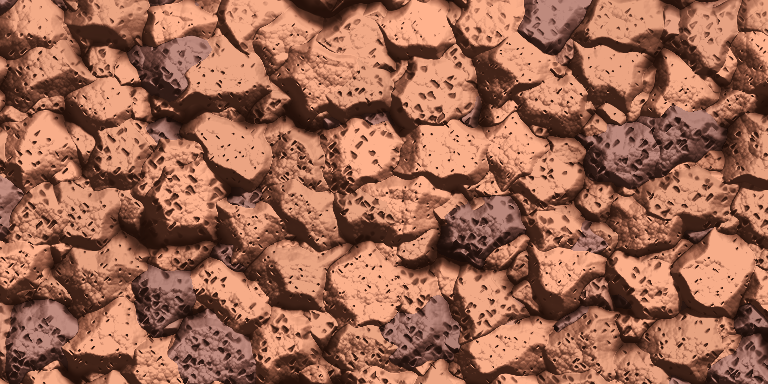
A Shadertoy shader for this texture:

```glsl
const float TAU = 6.2831853;
const float ROCKS_PER_HEIGHT = 5.8;
const vec3 SHADOW_BROWN = vec3(0.12, 0.05, 0.025);
const vec3 CLAY = vec3(0.60, 0.36, 0.27);
const vec3 SUNLIT_PEACH = vec3(0.96, 0.67, 0.53);
const vec3 VIOLET_TINT = vec3(0.77, 0.80, 0.92);

float hash(vec2 cell) {
    vec3 q = fract(cell.xyx * 0.1031);
    q += dot(q, q.yzx + 33.33);
    return fract((q.x + q.y) * q.z);
}

vec2 hash2(vec2 cell) {
    return vec2(hash(cell), hash(cell + 71.3));
}

float smoothMin(float a, float b, float k) {
    float h = max(k - abs(a - b), 0.0) / k;
    return min(a, b) - h * h * k * 0.25;
}

// Cellular noise: distance to the nearest point and that point's id
vec2 cellular(vec2 p) {
    vec2 base = floor(p), nearest = vec2(9.0, 0.0);
    for (int y = -1; y <= 1; y++)
    for (int x = -1; x <= 1; x++) {
        vec2 cell = base + vec2(x, y);
        vec2 jitter = hash2(cell);
        float d = length(cell + jitter - p);
        if (d < nearest.x) nearest = vec2(d, fract(jitter.x * 37.0 + jitter.y));
    }
    return nearest;
}

// One chipped stone: a tilted top cut by sloping side facets
float rockHeight(vec2 q, float seed) {
    vec2 tilt = vec2(fract(seed * 57.0), fract(seed * 83.0)) - 0.5;
    float h = 0.5 + dot(q, tilt) * 0.8;
    for (int i = 0; i < 6; i++) {
        float k = float(i);
        float reach = fract(seed * (37.0 + 11.0 * k));
        float steep = fract(reach * 53.0);
        float angle = TAU * (k + seed * 5.0 + 0.6 * steep) / 6.0;
        float facet = mix(0.42, 0.73, reach) - dot(q, vec2(cos(angle), sin(angle)));
        h = smoothMin(h, facet * mix(1.3, 3.4, steep), 0.1);
    }
    return h;
}

// Scattered stones: highest surface and its stone id
vec2 rockLayer(vec2 p) {
    vec2 base = floor(p), best = vec2(-0.5, 0.0);
    for (int y = -1; y <= 1; y++)
    for (int x = -1; x <= 1; x++) {
        vec2 cell = base + vec2(x, y);
        vec2 jitter = hash2(cell);
        float id = fract(jitter.x * 13.0 + jitter.y * 7.0);
        vec2 q = p - cell - mix(vec2(0.15), vec2(0.85), jitter);
        float h = rockHeight(q * vec2(0.95, 1.12), id) + 0.3 * jitter.y;
        if (h > best.x) best = vec2(h, id);
    }
    return best;
}

// Large stones over a bed of small ones
vec2 rockPile(vec2 p) {
    p += 0.05 * sin(p.yx * 5.3 + vec2(0.0, 1.7)) + 0.022 * sin(p.yx * 13.1 + p);
    vec2 large = rockLayer(p);
    vec2 small = rockLayer(p * 1.8 + 5.0);
    small.x = small.x / 1.8 - 0.12;
    return large.x > small.x ? large : small;
}

// Pile with lumps, grit and pores: height, stone id, pore depth
vec3 surface(vec2 p, float detail) {
    vec2 rock = rockPile(p);
    float lump = cellular(p * 4.0).x;
    float grain = cellular(p * 10.0 + 3.0).x;
    float grit = cellular(p * 18.0 + 8.0).x;
    vec2 pore = cellular(p * 7.0 + 0.15 * sin(p.yx * 31.0));
    float radius = 0.1 + 0.42 * pore.y * smoothstep(0.1, 0.9, rock.y);
    float pit = (1.0 - smoothstep(radius * 0.4, radius + 0.08, pore.x))
              * smoothstep(0.3, 0.6, pore.y) * detail;
    float bumps = 0.07 * lump * lump + detail * (0.03 * grain * grain + 0.012 * grit);
    return vec3(rock.x - bumps - 0.045 * pit, rock.y, pit);
}

// Soft cast shadow, 1 where the sun reaches
float sunlight(vec2 p, float height, vec3 sun) {
    float blocked = 0.0;
    vec2 dir = normalize(sun.xy);
    float rise = sun.z / length(sun.xy);
    for (int i = 1; i <= 6; i++) {
        float t = 0.1 * float(i);
        blocked = max(blocked, rockPile(p + dir * t).x - height - 0.07 - t * rise);
    }
    return 1.0 - smoothstep(0.0, 0.1, blocked);
}

void mainImage(out vec4 fragColor, in vec2 fragCoord) {
    vec2 uv = fragCoord / iResolution.y;
    vec2 p = uv * ROCKS_PER_HEIGHT + 20.0;
    float detail = 1.0 - 0.6 * smoothstep(0.75, 1.0, uv.y);

    // Surface normal from finite differences
    float e = 0.02;
    vec3 here = surface(p, detail);
    float dx = surface(p + vec2(e, 0.0), detail).x - here.x;
    float dy = surface(p + vec2(0.0, e), detail).x - here.x;
    vec3 normal = normalize(vec3(-dx, -dy, e));

    // Sun, sky light and darkening in the gaps
    vec3 sun = normalize(vec3(0.35, 0.5, 0.85));
    float direct = max(dot(normal, sun), 0.0) * sunlight(p, here.x, sun);
    float openness = mix(0.25, 1.0, smoothstep(-0.12, 0.32, here.x));
    float light = openness * (0.17 + 0.06 * normal.z + 0.92 * direct);
    light = clamp(light * (1.0 - 0.5 * here.z), 0.0, 1.0);

    // Terracotta ramp, with a few violet-grey stones
    vec3 color = mix(SHADOW_BROWN, CLAY, smoothstep(0.0, 0.62, light) * 0.4 + min(light / 0.62, 1.0) * 0.6);
    color = mix(color, SUNLIT_PEACH, clamp((light - 0.55) / 0.4, 0.0, 1.0));
    color *= mix(vec3(1.0), VIOLET_TINT, smoothstep(0.82, 0.9, here.y));
    color *= 0.94 + 0.1 * fract(here.y * 29.0);
    fragColor = vec4(color, 1.0);
}
```
